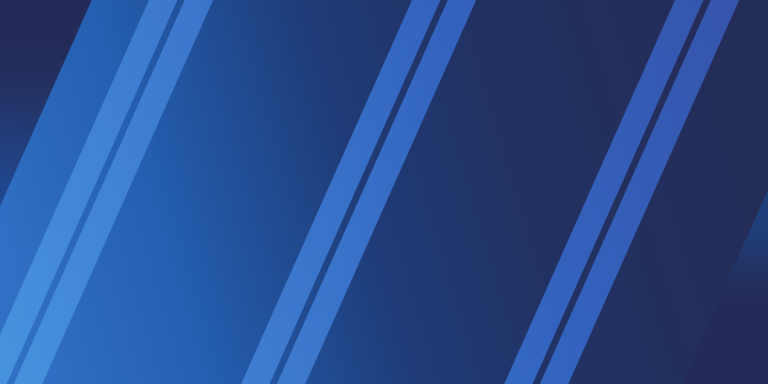
Write a Shadertoy shader that draws this background.

```glsl
// Slanted blue panel with repeating pairs of bright diagonal stripes.

#define SLANT 0.445        // horizontal shift per unit of height
#define PERIOD 0.685       // distance between stripe pairs
#define PAIR_START -0.057  // left edge of the first pair on the bottom line
#define STRIPE_WIDTH 0.074
#define STRIPE_STEP 0.093  // offset of the second stripe in a pair
#define PANEL_LEFT -0.206
#define PANEL_RIGHT 1.775
#define FILL_TILT 0.3      // how far the panel gradient leans
#define STRIPE_TILT 0.4    // how far the stripe gradient leans

// Antialiased coverage of the interval from a to b
float band(float x, float a, float b, float blur) {
    return smoothstep(a - blur, a + blur, x)
         * (1.0 - smoothstep(b - blur, b + blur, x));
}

// Panel gradient, from bright lower left to navy right
vec3 panelColor(vec2 p) {
    float t = p.x + FILL_TILT * p.y;
    vec3 color = mix(vec3(0.19, 0.44, 0.77), vec3(0.14, 0.37, 0.69),
                     clamp((t - 0.1) / 0.45, 0.0, 1.0));
    color = mix(color, vec3(0.12, 0.23, 0.465), clamp((t - 0.55) / 0.55, 0.0, 1.0));
    color = mix(color, vec3(0.13, 0.195, 0.385), clamp((t - 1.1) / 0.4, 0.0, 1.0));
    return mix(color, vec3(0.14, 0.175, 0.345), clamp((t - 1.5) / 0.6, 0.0, 1.0));
}

// Stripe gradient, from sky blue to indigo
vec3 stripeColor(vec2 p) {
    float t = p.x + STRIPE_TILT * p.y;
    vec3 color = mix(vec3(0.28, 0.575, 0.87), vec3(0.20, 0.39, 0.75),
                     clamp(t / 1.5, 0.0, 1.0));
    return mix(color, vec3(0.21, 0.335, 0.68), clamp((t - 1.5) / 0.75, 0.0, 1.0));
}

// Dark surroundings with a soft blue glow at mid height
vec3 outerColor(vec2 p) {
    vec3 navy = vec3(0.14, 0.17, 0.345);
    vec3 glow = mix(vec3(0.13, 0.28, 0.56), vec3(0.12, 0.25, 0.48),
                    clamp(p.x * 0.5, 0.0, 1.0));
    float strength = smoothstep(0.2, 0.45, p.y) * (1.0 - smoothstep(0.45, 0.9, p.y));
    return mix(navy, glow, strength);
}

void mainImage(out vec4 fragColor, in vec2 fragCoord) {
    // Units of canvas height, with the width normalised to two
    vec2 p = fragCoord / iResolution.xy * vec2(2.0, 1.0);
    float u = p.x - SLANT * p.y;
    float blur = 1.0 / iResolution.y;

    // Panel over the surroundings
    float panel = band(u, PANEL_LEFT, PANEL_RIGHT, blur);
    vec3 color = mix(outerColor(p), panelColor(p), panel);

    // Repeating stripe pairs; the shift keeps each pair inside its cell
    float margin = 0.1;
    float cell = mod(u - PAIR_START + margin, PERIOD) - margin;
    float stripes = band(cell, 0.0, STRIPE_WIDTH, blur)
                  + band(cell, STRIPE_STEP, STRIPE_STEP + STRIPE_WIDTH, blur);
    color = mix(color, stripeColor(p), stripes * panel);

    fragColor = vec4(color, 1.0);
}
```
